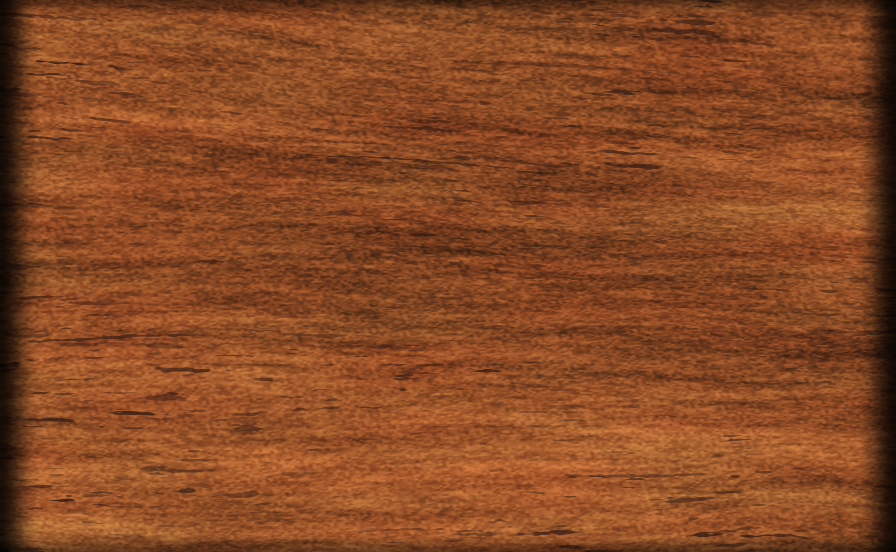
Reproduce this texture procedurally as a Shadertoy shader.

```glsl
// Draws a polished reddish-brown wood plank with fine grain, dark pores and shaded edges.
#define SHADOW vec3(0.27, 0.14, 0.075)
#define BODY vec3(0.585, 0.308, 0.15)
#define HIGHLIGHT vec3(0.82, 0.50, 0.255)
#define PORE vec3(0.19, 0.10, 0.075)
#define GRAIN_SLOPE 0.07
#define BAND_AMOUNT 0.46
#define STREAK_AMOUNT 0.44
#define FIBRE_AMOUNT 0.40
#define SPECKLE_AMOUNT 0.40
#define PORE_SHARE 0.38
#define EDGE_WIDTH 0.075

float hash(vec2 p) {
    vec3 q = fract(p.xyx * 0.1031);
    q += dot(q, q.yzx + 33.33);
    return fract((q.x + q.y) * q.z);
}

float noise(vec2 p) {
    vec2 cell = floor(p), f = fract(p);
    f = f * f * (3.0 - 2.0 * f);
    float low = mix(hash(cell), hash(cell + vec2(1, 0)), f.x);
    float high = mix(hash(cell + vec2(0, 1)), hash(cell + vec2(1, 1)), f.x);
    return mix(low, high, f.y);
}

// Bends the fibres: they fall to the right near the top and ripple gently.
vec2 bendGrain(vec2 p) {
    p.y += GRAIN_SLOPE * p.x * smoothstep(0.2, 0.9, p.y);
    p.y += 0.008 * sin(3.1 * p.x + 5.0 * p.y) + 0.003 * sin(8.3 * p.x - 11.0 * p.y);
    p.y += 0.008 * (noise(p * vec2(5.0, 9.0)) - 0.5);
    return p;
}

// Cellular scatter of frayed, elongated flecks.
float flecks(vec2 p, vec2 size, float share) {
    vec2 q = p / size;
    vec2 home = floor(q);
    float sway = 0.2 * (noise(q * vec2(4.0, 1.5)) - 0.5);
    float fray = 0.9 * (noise(p * vec2(70.0, 240.0) + 13.0) - 0.5);
    float ink = 0.0;
    for (int j = -1; j <= 1; j++) {
        for (int i = -1; i <= 1; i++) {
            vec2 cell = home + vec2(i, j);
            vec2 jitter = vec2(hash(cell + 3.0), hash(cell + 17.0));
            vec2 offset = q - cell - 0.5 - 0.8 * (jitter - 0.5);
            float halfLength = mix(0.15, 0.6, hash(cell + 41.0));
            float halfWidth = mix(0.09, 0.22, hash(cell + 67.0));
            offset.y += sway;
            float d = length(offset / vec2(halfLength, halfWidth)) + fray;
            float strength = step(hash(cell + 91.0), share) * mix(0.35, 1.0, jitter.x);
            ink = max(ink, strength * (1.0 - smoothstep(0.5, 1.0, d)));
        }
    }
    return ink;
}

float woodTone(vec2 p) {
    float bands = 0.65 * noise(p * vec2(1.2, 5.5) + 11.0) + 0.35 * noise(p * vec2(2.4, 15.0) + 5.0);
    float streaks = 0.5 * noise(p * vec2(2.6, 42.0)) + 0.5 * noise(p * vec2(6.0, 85.0) + 23.0);
    float fibres = 0.5 * noise(p * vec2(16.0, 140.0)) + 0.5 * noise(p * vec2(40.0, 230.0) + 9.0);
    // Skewed lattice hides the noise grid
    vec2 skewed = vec2(p.x + 0.35 * p.y, p.y - 0.12 * p.x);
    float speckle = noise(skewed * vec2(150.0, 300.0) + 31.0);
    float rings = 0.035 * sin(170.0 * p.y + 6.0 * noise(p * vec2(2.0, 8.0)));
    rings *= smoothstep(0.4, 0.7, noise(p * vec2(1.5, 3.0) + 60.0));
    return 0.5 + rings + 1.1 * BAND_AMOUNT * (bands - 0.5) + STREAK_AMOUNT * (streaks - 0.5)
        + FIBRE_AMOUNT * (fibres - 0.5) + SPECKLE_AMOUNT * (speckle - 0.5);
}

void mainImage(out vec4 fragColor, in vec2 fragCoord) {
    vec2 uv = fragCoord / iResolution.y;
    float aspect = iResolution.x / iResolution.y;
    vec2 p = bendGrain(uv);

    // Ground colour, redder in some patches
    float tone = woodTone(p);
    vec3 color = mix(SHADOW, BODY, clamp(2.0 * tone, 0.0, 1.0));
    color = mix(color, HIGHLIGHT, clamp(2.0 * tone - 1.0, 0.0, 1.0));
    color.gb *= 1.0 + 0.14 * (noise(p * vec2(4.0, 22.0) + 70.0) - 0.5);

    // Pores gather in loose clusters, with a few long thin cracks
    float cluster = smoothstep(0.25, 0.65, noise(p * vec2(2.5, 6.0) + 50.0));
    float largePores = flecks(p, vec2(0.13, 0.028), PORE_SHARE) * cluster;
    float smallPores = flecks(p + 7.0, vec2(0.06, 0.015), PORE_SHARE) * mix(0.3, 0.75, cluster);
    float cracks = flecks(p + 3.0, vec2(0.55, 0.024), 0.09);
    color = mix(color, PORE, 0.85 * max(largePores, smallPores));
    color = mix(color, PORE, 0.65 * cracks);

    // Short pale glints
    float glints = flecks(p + 19.0, vec2(0.03, 0.014), 0.25);
    color = mix(color, HIGHLIGHT, 0.4 * glints);

    // Dark sides, lightly shaded top and bottom
    float side = min(uv.x, aspect - uv.x);
    float rim = min(uv.y, 1.0 - uv.y);
    color *= mix(0.14, 1.0, smoothstep(0.0, EDGE_WIDTH, side));
    color *= mix(0.55, 1.0, smoothstep(-0.005, 0.035, rim));
    fragColor = vec4(color, 1.0);
}
```
